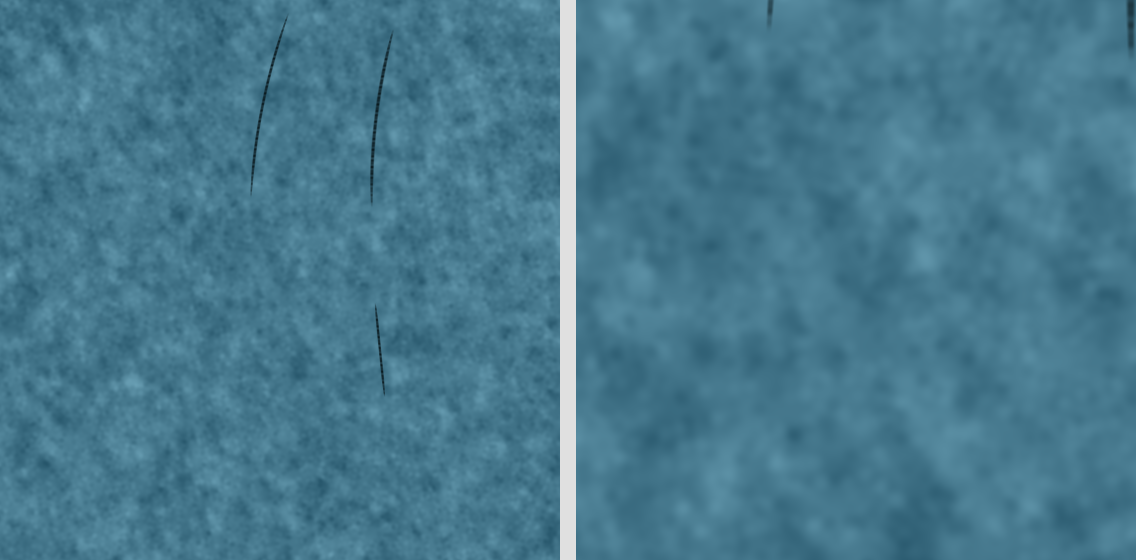
Left, the full canvas; right, a detail of the centre.
A WebGL 1 fragment shader for this texture:

```glsl
precision highp float;
// Mottled teal felt with three thin dark hairs lying on it.

uniform vec2 u_resolution;

const vec3 FELT_COLOR = vec3(0.270, 0.468, 0.550);
const vec3 TONE_SPREAD = vec3(0.033, 0.036, 0.036);
const vec3 HAIR_COLOR = vec3(0.04, 0.10, 0.12);

vec3 hash3(vec2 cell) {
  vec3 q = fract(cell.xyx * vec3(0.1031, 0.1030, 0.0973));
  q += dot(q, q.yxz + 33.33);
  return fract((q.xxy + q.yzz) * q.zyx);
}

// Cellular noise: each cell scatters one soft light or dark tuft.
// The result has a mean of zero and a deviation of about one.
float tufts(vec2 p, float seed) {
  vec2 cell = floor(p);
  vec2 local = p - cell;
  float sum = 0.0;
  for (int j = -1; j <= 1; j++) {
    for (int i = -1; i <= 1; i++) {
      vec2 offset = vec2(float(i), float(j));
      vec3 rnd = hash3(cell + offset + seed);
      vec2 d = offset + rnd.xy - local;
      float falloff = max(0.0, 1.0 - dot(d, d));
      sum += (rnd.z * 2.0 - 1.0) * falloff * falloff * falloff;
    }
  }
  return sum * 2.6;
}

// Rotates the plane and squeezes it along the lie of the fibres.
vec2 alongNap(vec2 p, float angle, float stretch) {
  float c = cos(angle);
  float s = sin(angle);
  return vec2(c * p.x + s * p.y, (c * p.y - s * p.x) / stretch);
}

// Layers of tufts from broad shading down to fine fuzz.
float feltTone(vec2 uv) {
  vec2 nap = alongNap(uv, 0.5, 1.35);
  float tone = 0.22 * tufts(uv * 8.0, 17.0);
  tone += 0.62 * tufts(nap * 33.0, 71.0);
  tone += 0.58 * tufts(nap * 61.0, 139.0);
  tone += 0.38 * tufts(uv * 118.0, 263.0);
  return tone;
}

// Coverage of a bowed, tapered and slightly beaded near-vertical hair.
float hair(vec2 uv, vec2 top, vec2 bottom, float bow, float halfWidth) {
  float t = (uv.y - top.y) / (bottom.y - top.y);
  float centre = mix(top.x, bottom.x, t) + bow * 4.0 * t * (1.0 - t);
  float taper = smoothstep(0.0, 0.22, t) * (1.0 - smoothstep(0.78, 1.0, t));
  float beads = 0.8 + 0.12 * sin(uv.y * 620.0) + 0.08 * sin(uv.y * 1010.0 + top.x * 40.0);
  float width = halfWidth * mix(0.6, 1.0, taper);
  float line = 1.0 - smoothstep(width * 0.3, width * 1.7, abs(uv.x - centre));
  float ends = smoothstep(0.0, 0.05, t) * (1.0 - smoothstep(0.95, 1.0, t));
  return line * ends * beads * mix(0.6, 1.0, taper);
}

void main() {
  vec2 uv = gl_FragCoord.xy / u_resolution;

  vec3 color = FELT_COLOR + TONE_SPREAD * feltTone(uv);

  float cover = hair(uv, vec2(0.516, 0.979), vec2(0.448, 0.645), -0.013, 0.0023);
  cover = max(cover, hair(uv, vec2(0.703, 0.950), vec2(0.664, 0.628), -0.012, 0.0027));
  cover = max(cover, hair(uv, vec2(0.670, 0.460), vec2(0.687, 0.290), 0.000, 0.0020));
  color = mix(color, HAIR_COLOR, clamp(cover, 0.0, 1.0));

  gl_FragColor = vec4(color, 1.0);
}
```
